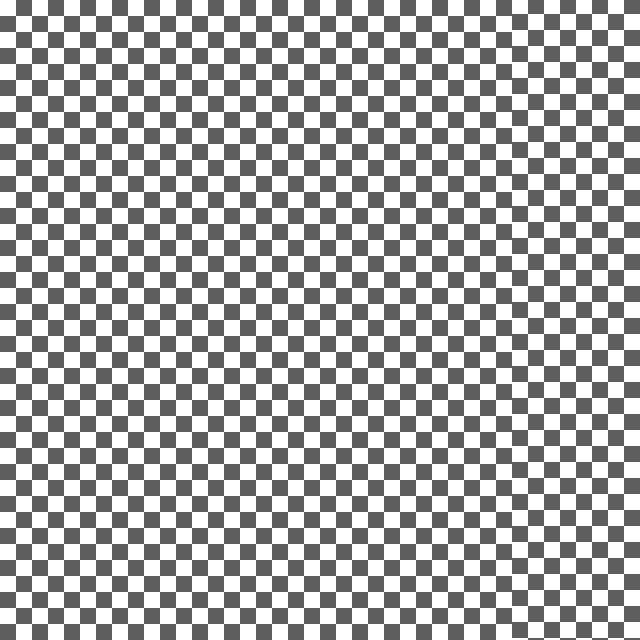
This pattern is drawn by a WebGL 2 fragment shader. Its source:

```glsl
#version 300 es
precision highp float;

uniform vec2 u_resolution;
out vec4 outColor;

const vec3 DARK = vec3(0.37);
const vec3 LIGHT = vec3(1.0);
const float CELLS = 40.0;        // squares across and down
const float SEAM_COLUMN = 32.0;  // first column of the shifted panel
const float PANEL_SHIFT = 0.125; // upward shift of that panel, in squares

// Triangle wave: the integral of a square wave of period 2.
float triangleWave(float x) {
    return 1.0 - abs(mod(x, 2.0) - 1.0);
}

// Square wave (+1 on even cells, -1 on odd), averaged over a given width.
float squareWave(float x, float width) {
    return (triangleWave(x + 0.5 * width) - triangleWave(x - 0.5 * width)) / width;
}

// Dark coverage of a checkerboard with unit squares.
float checker(vec2 p, vec2 width) {
    return 0.5 + 0.5 * squareWave(p.x, width.x) * squareWave(p.y, width.y);
}

void main() {
    vec2 cell = CELLS * gl_FragCoord.xy / u_resolution;
    vec2 pixel = CELLS / u_resolution;

    // Main panel, and the narrow panel offset vertically beside it
    float mainPanel = checker(cell, pixel);
    float sidePanel = checker(cell - vec2(0.0, PANEL_SHIFT), pixel);

    // Smooth join at the seam
    float side = clamp((cell.x - SEAM_COLUMN) / pixel.x + 0.5, 0.0, 1.0);
    float coverage = mix(mainPanel, sidePanel, side);

    outColor = vec4(mix(LIGHT, DARK, coverage), 1.0);
}
```
